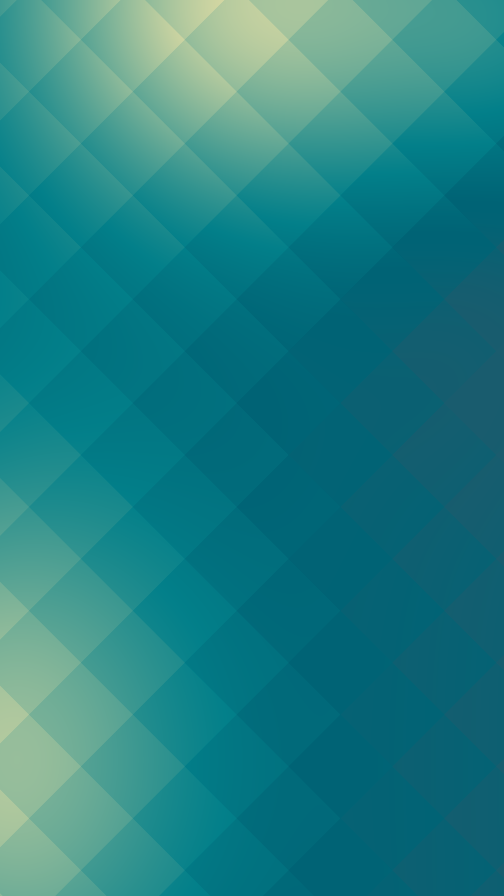
Give the GLSL for this background, as a Shadertoy shader.

```glsl
// Diamond lattice of softly lit facets over a teal and cream gradient.

// Soft elliptical spot of light
float glow(vec2 p, vec2 center, vec2 radius) {
    vec2 d = (p - center) / radius;
    return exp(-dot(d, d));
}

// Sawtooth from 0 to 1 with a smoothed drop
vec2 softSaw(vec2 q, float width) {
    vec2 f = fract(q);
    return f - smoothstep(1.0 - width, 1.0, f);
}

// Slate -> deep teal -> teal -> cream, with teal at zero
vec3 palette(float t) {
    vec3 slate = vec3(0.10, 0.36, 0.43);
    vec3 deep = vec3(0.00, 0.39, 0.46);
    vec3 teal = vec3(0.01, 0.50, 0.54);
    vec3 cream = vec3(0.87, 0.86, 0.64);
    vec3 color = mix(slate, deep, smoothstep(-0.52, -0.28, t));
    color = mix(color, teal, clamp(t / 0.27 + 1.0, 0.0, 1.0));
    return mix(color, cream, clamp(t, 0.0, 1.0));
}

void mainImage(out vec4 fragColor, in vec2 fragCoord) {
    vec2 p = fragCoord / iResolution.x;

    // Broad light: top glow, left glow and a faint top right glow
    float light = 1.1 * glow(p, vec2(0.46, 1.77), vec2(0.44, 0.385))
                + 0.9 * glow(p, vec2(-0.07, 0.27), vec2(0.42, 0.555))
                + 0.3 * glow(p, vec2(1.0, 1.73), vec2(0.26, 0.30));

    // Darkening toward the right, deepest in one pool
    float shade = 0.13 + 0.28 * p.x
                + 0.1 * glow(p, vec2(0.98, 1.06), vec2(0.25, 0.30));

    // Each diamond brightens toward its right corner
    float cell = 0.206;
    vec2 o = p - vec2(0.162, 0.051);
    vec2 facet = softSaw(vec2(o.x + o.y, o.x - o.y) / cell,
                         1.5 / (iResolution.x * cell));
    float tilt = 0.5 * (facet.x + facet.y) - 0.5;

    float level = light - shade + tilt * (0.14 + 0.14 * min(light, 1.0));
    fragColor = vec4(palette(level), 1.0);
}
```
